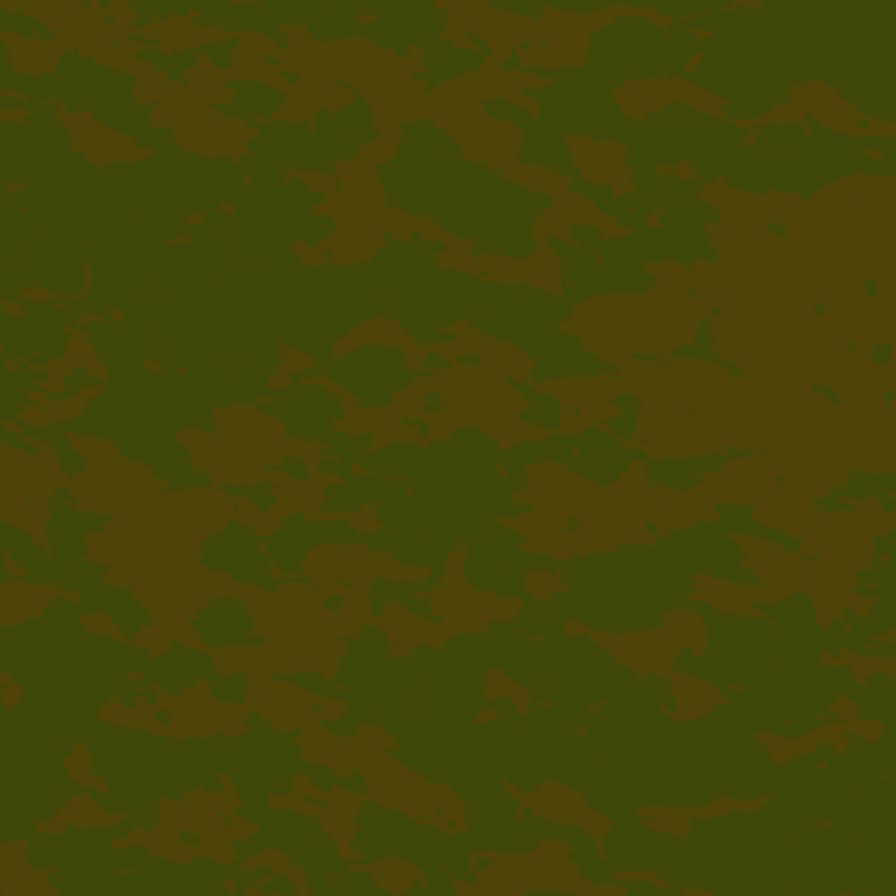
Write a WebGL 2 fragment shader that draws this texture.

```glsl
#version 300 es
precision highp float;

uniform vec2 u_resolution;
out vec4 fragColor;

// Integer hash giving a pseudo-random vector in [-1, 1]
vec2 hashVector(ivec2 cell, uint seed) {
    uvec2 q = uvec2(cell + 4096) * uvec2(1597u, 3813u);
    uint n = (q.x ^ (q.y * 277u) ^ (seed * 7919u)) * 74777u;
    n = (n ^ (n >> 15)) * 28657u;
    n ^= n >> 13;
    n *= 46337u;
    n ^= n >> 16;
    return vec2(float(n & 1023u), float((n >> 10) & 1023u)) / 511.5 - 1.0;
}

float cornerSlope(ivec2 cell, ivec2 corner, vec2 local, uint seed) {
    return dot(hashVector(cell + corner, seed), local - vec2(corner));
}

// Gradient noise centred on zero
float gradientNoise(vec2 p, uint seed) {
    ivec2 cell = ivec2(floor(p));
    vec2 f = fract(p);
    vec2 u = f * f * f * (f * (f * 6.0 - 15.0) + 10.0);
    float low = mix(cornerSlope(cell, ivec2(0, 0), f, seed),
                    cornerSlope(cell, ivec2(1, 0), f, seed), u.x);
    float high = mix(cornerSlope(cell, ivec2(0, 1), f, seed),
                     cornerSlope(cell, ivec2(1, 1), f, seed), u.x);
    return mix(low, high, u.y);
}

// Octaves of noise on a stretched grid
float layeredNoise(vec2 p, vec2 frequency, float gain, uint seed) {
    float total = 0.0;
    float weight = 1.0;
    for (uint i = 0u; i < 4u; i++) {
        total += weight * gradientNoise(p * frequency, seed + i);
        frequency *= 1.9;
        weight *= gain;
    }
    return total;
}

float softPatch(vec2 p, vec2 centre, vec2 radius) {
    vec2 d = (p - centre) / radius;
    return exp(-dot(d, d));
}

// Broad areas where the brown gathers
float brownDensity(vec2 p) {
    return 0.36 * softPatch(p, vec2(0.86, 0.56), vec2(0.25, 0.22))
         + 0.20 * softPatch(p, vec2(0.32, 0.24), vec2(0.14, 0.18))
         + 0.18 * softPatch(p, vec2(0.34, 0.85), vec2(0.24, 0.13))
         + 0.15 * softPatch(p, vec2(0.02, 0.45), vec2(0.12, 0.15))
         - 0.16 * softPatch(p, vec2(0.20, 0.64), vec2(0.26, 0.13));
}

// Thin curving streaks along the zero line of a noise
float streaks(vec2 p, vec2 frequency, uint seed) {
    float line = abs(layeredNoise(p, frequency, 0.4, seed));
    return 1.0 - smoothstep(0.0, 0.22, line);
}

// Bent blotches and streaks that sink slightly to the right
float blotchField(vec2 p) {
    vec2 bend = vec2(gradientNoise(p * vec2(14.0, 17.0), 31u),
                     gradientNoise(p * vec2(14.0, 17.0), 47u));
    vec2 q = p + bend * vec2(0.04, 0.03);
    q.y += 0.16 * q.x;
    return brownDensity(p)
         + 0.16 * gradientNoise(p * 3.3, 5u)
         + 0.70 * layeredNoise(q, vec2(8.5, 14.0), 0.68, 11u)
         + 0.22 * streaks(q, vec2(5.0, 9.0), 59u);
}

float softStep(float value, float edge) {
    float width = max(fwidth(value), 0.0001) * 0.6;
    return smoothstep(edge - width, edge + width, value);
}

void main() {
    vec2 p = gl_FragCoord.xy / u_resolution;

    const vec3 olive = vec3(0.247, 0.273, 0.038);
    const vec3 brown = vec3(0.307, 0.266, 0.031);
    const vec3 leaf = vec3(0.215, 0.315, 0.035);

    vec3 colour = mix(olive, brown, softStep(blotchField(p), 0.20));

    // Faint tonal flecks
    float tone = layeredNoise(p, vec2(14.0, 26.0), 0.5, 71u);
    colour = mix(colour, mix(olive, brown, 0.6), 0.15 * softStep(tone, 0.35));

    // Rare green specks, mostly by the right corners
    float speckBias = 0.35 * softPatch(p, vec2(0.93, 0.03), vec2(0.12, 0.05))
                    + 0.18 * softPatch(p, vec2(0.96, 0.88), vec2(0.06, 0.08));
    float speck = layeredNoise(p, vec2(22.0, 40.0), 0.5, 93u) + speckBias;
    colour = mix(colour, leaf, 0.7 * softStep(speck, 0.85));

    fragColor = vec4(colour, 1.0);
}
```
